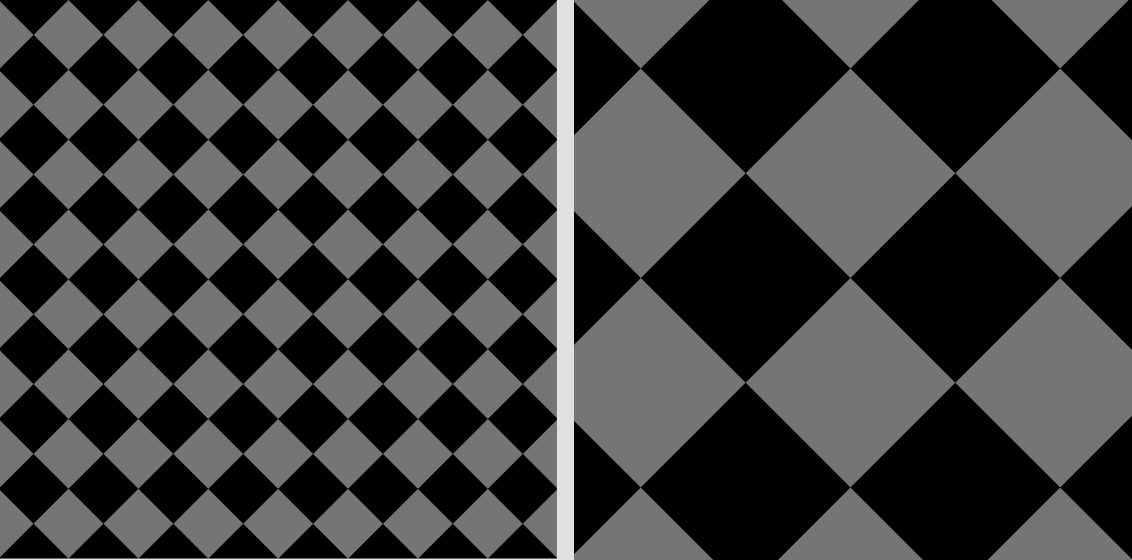
Left: the whole. Right: its middle third, enlarged.
This pattern is drawn by a Shadertoy shader. Its source:

```glsl
// Gray and black diamond checkerboard with a thin pale trim on the right and bottom.

// Lengths are fractions of the canvas height, measured from the upper left.
const vec2 PERIOD = vec2(0.1248, 0.1247);
const vec2 FIRST_CENTER = vec2(-0.0025, 0.06235);
const float RIGHT_TRIM = 0.0018;
const float BOTTOM_TRIM = 0.0026;
const vec3 BLACK = vec3(0.0);
const vec3 GRAY = vec3(0.46);
const vec3 PALE = vec3(0.9);

// Signed distance to the nearest diamond whose tips touch its neighbours.
float diamondGrid(vec2 p) {
    vec2 cell = fract((p - FIRST_CENTER) / PERIOD + 0.5) - 0.5;
    float level = abs(cell.x) + abs(cell.y) - 0.5;
    return level / length(1.0 / PERIOD);
}

// Coverage of the negative side, blended across one pixel.
float coverage(float dist, float pixel) {
    return clamp(0.5 - dist / pixel, 0.0, 1.0);
}

void mainImage(out vec4 fragColor, in vec2 fragCoord) {
    float pixel = 1.0 / iResolution.y;
    vec2 size = iResolution.xy * pixel;
    vec2 p = vec2(fragCoord.x, iResolution.y - fragCoord.y) * pixel;

    // Diamonds
    vec3 color = mix(BLACK, GRAY, coverage(diamondGrid(p), pixel));

    // Edge trim
    vec2 inset = size - p - vec2(RIGHT_TRIM, BOTTOM_TRIM);
    color = mix(color, PALE, coverage(min(inset.x, inset.y), pixel));

    fragColor = vec4(color, 1.0);
}
```
